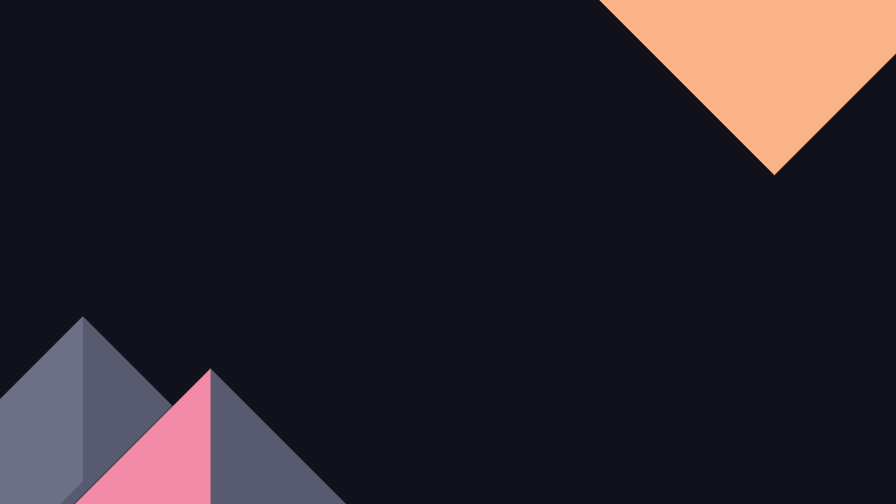
Give the GLSL for this background, as a Shadertoy shader.

```glsl
// Lengths are in canvas heights, origin at the lower left.
const vec2 SUN_TIP = vec2(1.5365, 0.6525);
const vec2 REAR_PEAK = vec2(0.1644, 0.3725);
const vec2 FRONT_PEAK = vec2(0.4178, 0.2690);
const float SHADE_WIDTH = 0.0205;
const float CREASE_WIDTH = 0.0022;
const float CREASE_DARKNESS = 0.4;

const vec3 NIGHT = vec3(0.067, 0.067, 0.106);
const vec3 PEACH = vec3(0.980, 0.702, 0.529);
const vec3 SLATE_LIGHT = vec3(0.424, 0.439, 0.525);
const vec3 SLATE_DARK = vec3(0.345, 0.357, 0.439);
const vec3 PINK = vec3(0.953, 0.545, 0.659);

// Signed distance to a right-angled wedge opening downwards, negative inside.
float wedge(vec2 p, vec2 tip) {
    return (abs(p.x - tip.x) + p.y - tip.y) * inversesqrt(2.0);
}

// Antialiased coverage of a signed distance.
float coverage(float dist) {
    float pixel = 1.0 / iResolution.y;
    return clamp(0.5 - dist / pixel, 0.0, 1.0);
}

void mainImage(out vec4 fragColor, in vec2 fragCoord) {
    vec2 p = fragCoord / iResolution.y;
    vec3 color = NIGHT;

    // Inverted wedge in the upper right
    float sun = wedge(vec2(p.x, -p.y), vec2(SUN_TIP.x, -SUN_TIP.y));
    color = mix(color, PEACH, coverage(sun));

    // Rear mountain, its lit face cut by the shade of the front one
    float front = wedge(p, FRONT_PEAK);
    float litFace = max(p.x - REAR_PEAK.x, SHADE_WIDTH - front);
    vec3 rearColor = mix(SLATE_DARK, SLATE_LIGHT, coverage(litFace));
    float crease = CREASE_DARKNESS * (1.0 - smoothstep(0.0, 2.0 * CREASE_WIDTH, front));
    rearColor = mix(rearColor, NIGHT, crease);
    color = mix(color, rearColor, coverage(wedge(p, REAR_PEAK)));

    // Front mountain
    vec3 frontColor = mix(SLATE_DARK, PINK, coverage(p.x - FRONT_PEAK.x));
    color = mix(color, frontColor, coverage(front));

    fragColor = vec4(color, 1.0);
}
```
